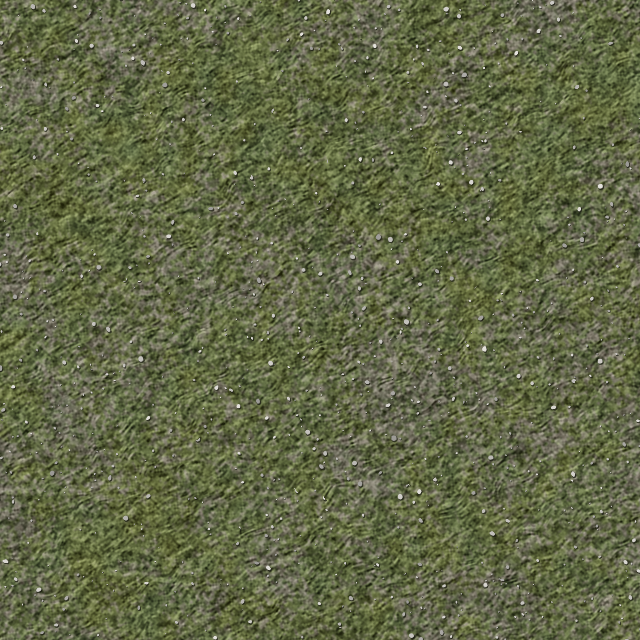
Write a three.js fragment shader that draws this texture.

```glsl
// Short tufted grass seen from above, with bare soil patches and pale pebbles.
varying vec2 vUv;

#define BLADE_CONTRAST 0.46
#define BLADE_RELIEF 0.30
#define TUFT_RELIEF 0.32
#define GRAIN_CONTRAST 0.60
#define PATCH_STRENGTH 0.30
#define SOIL_START 0.36
#define SOIL_FULL 0.82
#define PEBBLE_CELLS 46.0
#define PEBBLE_SHARE 0.16
#define BLADE_ANGLE 0.55

const vec3 GRASS_DARK = vec3(0.165, 0.185, 0.085);
const vec3 GRASS_MID = vec3(0.365, 0.405, 0.235);
const vec3 GRASS_LIGHT = vec3(0.570, 0.615, 0.405);
const vec3 SOIL_DARK = vec3(0.205, 0.205, 0.150);
const vec3 SOIL_MID = vec3(0.415, 0.415, 0.350);
const vec3 SOIL_LIGHT = vec3(0.615, 0.610, 0.545);
const vec3 PEBBLE = vec3(0.820, 0.810, 0.790);
const vec3 SHADOW = vec3(0.110, 0.115, 0.075);
const vec2 TO_LIGHT = vec2(-0.6, 0.8);

float hash(vec2 p) {
  vec3 q = fract(p.xyx * vec3(0.1031, 0.1030, 0.0973));
  q += dot(q, q.yzx + 33.33);
  return fract((q.x + q.y) * q.z);
}

mat2 rotation(float a) {
  return mat2(cos(a), sin(a), -sin(a), cos(a));
}

// Smooth value noise, centred on zero.
float noise(vec2 p) {
  vec2 cell = floor(p);
  vec2 f = fract(p);
  f = f * f * (3.0 - 2.0 * f);
  float low = mix(hash(cell), hash(cell + vec2(1.0, 0.0)), f.x);
  float high = mix(hash(cell + vec2(0.0, 1.0)), hash(cell + 1.0), f.x);
  return mix(low, high, f.y) - 0.5;
}

// Soft patches built from three rotated octaves of near equal weight.
float patches(vec2 p) {
  float sum = 0.0;
  float weight = PATCH_STRENGTH;
  p = p * 7.0 + 17.0;
  for (int i = 0; i < 3; i++) {
    sum += weight * noise(p);
    p = rotation(0.9) * p * 2.5 + 31.0;
    weight *= 0.95;
  }
  return sum;
}

// Thin blades that lean along a slowly bending direction.
float blades(vec2 p) {
  vec2 bend = vec2(noise(p * 38.0 + 5.0), noise(p * 38.0 + 71.0));
  vec2 q = rotation(-BLADE_ANGLE) * (p + 0.016 * bend);
  return noise(q * vec2(105.0, 235.0) + 140.0);
}

float tufts(vec2 p) {
  vec2 q = rotation(-BLADE_ANGLE) * p;
  return noise(q * vec2(52.0, 86.0) + 90.0);
}

vec3 ramp(vec3 dark, vec3 mid, vec3 light, float t) {
  vec3 lower = mix(dark, mid, clamp(t * 2.0, -0.3, 1.0));
  return mix(lower, light, clamp(t * 2.0 - 1.0, 0.0, 1.2));
}

// Lays one jittered stone per chosen cell, with a shadow away from the light.
vec3 addPebbles(vec3 ground, vec2 p, float cells, float share, float seed) {
  vec2 q = rotation(0.35 + seed) * p * cells + seed * 57.0 + 60.0;
  vec2 id = floor(q) + seed * 213.0;
  vec2 jitter = vec2(hash(id + 3.1), hash(id + 8.7));
  vec2 d = fract(q) - mix(vec2(0.32), vec2(0.68), jitter);
  vec2 away = rotation(0.35 + seed) * -TO_LIGHT;
  mat2 turn = rotation(6.28 * hash(id + 12.3));
  vec2 stretch = vec2(1.0, mix(1.0, 1.6, hash(id + 21.9)));
  float radius = mix(0.09, 0.20, pow(hash(id + 15.4), 1.4));
  float soft = 0.0010 * cells;
  float lumps = 0.06 * noise(q * 7.0);
  float body = length(turn * d * stretch) - radius + lumps;
  float shade = length(turn * (d - away * 0.09) * stretch) - radius * 1.15 + lumps;
  float present = step(hash(id + 27.6), share);
  float tone = mix(0.74, 1.10, hash(id + 33.2));
  ground = mix(ground, SHADOW, 0.75 * present * (1.0 - smoothstep(-soft, soft, shade)));
  return mix(ground, PEBBLE * tone, present * (1.0 - smoothstep(-soft, soft, body)));
}

void main() {
  vec2 p = vUv;
  float broad = patches(p);
  float grain = noise(rotation(0.7) * p * 300.0 + 400.0);
  float crumbs = noise(rotation(1.2) * p * 170.0 + 300.0);

  // Light and dark of blades, their lit sides, tufts and fine grain
  float blade = blades(p);
  float edge = blade - blades(p + 0.0026 * TO_LIGHT);
  float relief = tufts(p) - tufts(p + 0.006 * TO_LIGHT);
  float tone = 0.5 + BLADE_CONTRAST * blade + BLADE_RELIEF * edge + TUFT_RELIEF * relief;
  tone += GRAIN_CONTRAST * grain + 0.26 * crumbs + 0.10 * noise(p * 26.0 + 50.0);

  // Grass with slightly drifting hue, broken by soil
  vec3 grass = ramp(GRASS_DARK, GRASS_MID, GRASS_LIGHT, tone);
  grass += vec3(0.04, 0.015, -0.03) * noise(p * 34.0 + 220.0);
  vec3 soil = ramp(SOIL_DARK, SOIL_MID, SOIL_LIGHT, tone);
  soil += vec3(0.05, 0.0, 0.02) * crumbs;
  float bare = smoothstep(SOIL_START, SOIL_FULL, 0.5 + broad + 0.5 * crumbs);
  vec3 color = mix(grass, soil, bare);

  // Small grit, then larger pebbles, both denser on bare ground
  float density = clamp(1.0 + 4.0 * broad, 0.25, 2.2);
  color = addPebbles(color, p, PEBBLE_CELLS * 2.1, PEBBLE_SHARE * 0.4 * density, 1.0);
  color = addPebbles(color, p, PEBBLE_CELLS, PEBBLE_SHARE * density, 0.0);
  gl_FragColor = vec4(color, 1.0);
}
```
